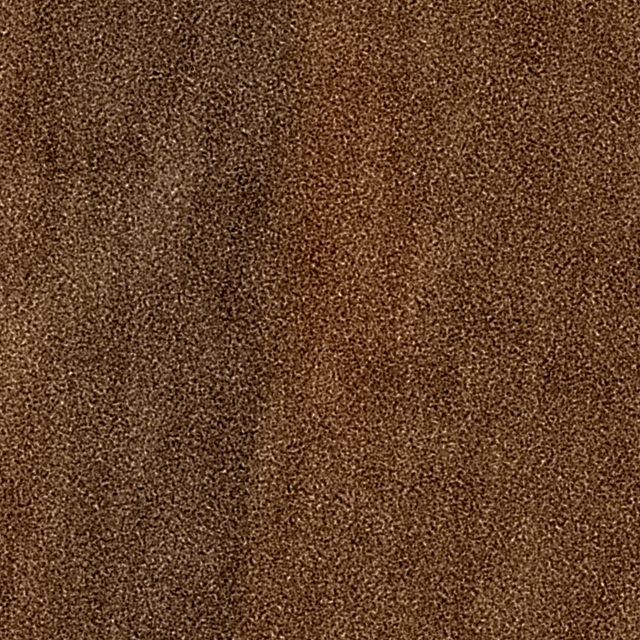
Write a Shadertoy shader that draws this texture.

```glsl
// Grainy brown weathered surface with a dark leaning seam, a pale diagonal band and faint upright streaks.

const vec3 GREY_BROWN  = vec3(0.368, 0.254, 0.157);
const vec3 WARM_BROWN  = vec3(0.398, 0.260, 0.146);
const vec3 RUST_TINT   = vec3(0.022, -0.002, -0.012);
const vec3 PALE_TINT   = vec3(0.060, 0.060, 0.052);
const vec3 SHADE_TINT  = vec3(0.085, 0.068, 0.050);

const float SEAM_FOOT  = 0.350;  // seam position at the bottom edge
const float SEAM_LEAN  = 0.125;
const float SEAM_BEND  = -0.040;
const float SEAM_WIDTH = 0.018;

const vec2 GRAIN_CELLS   = vec2(172.0, 234.0);  // coarse and fine, per canvas height
const vec2 GRAIN_WEIGHTS = vec2(0.43, 0.37);
const float GRAIN_SKEW   = 0.50;                // lengthens the bright tail
const float STREAK_DEPTH = 0.095;
const float MOTTLE_DEPTH = 0.090;
const float PATCH_DEPTH  = 0.025;

// Integer hash giving two values from 0 to 1
vec2 hash2(vec2 cell) {
    uvec2 v = uvec2(ivec2(cell) + 4096);
    v = v * 1664525u + 1013904223u;
    v.x += v.y * 1664525u;
    v.y += v.x * 1664525u;
    v ^= v >> 16u;
    v.x += v.y * 1664525u;
    v.y += v.x * 1664525u;
    v ^= v >> 16u;
    return vec2(v & 65535u) / 65535.0;
}

// Slope of random direction and steepness at a lattice corner
float cornerSlope(vec2 cell, vec2 offset) {
    vec2 random = hash2(cell);
    float angle = 6.28318 * random.x;
    float steepness = 0.4 + 1.2 * random.y;
    return steepness * dot(vec2(cos(angle), sin(angle)), offset);
}

// Gradient noise centred on zero
float gradientNoise(vec2 p) {
    vec2 i = floor(p);
    vec2 f = p - i;
    vec2 w = f * f * f * (f * (f * 6.0 - 15.0) + 10.0);
    vec2 e = vec2(1.0, 0.0);
    float low  = mix(cornerSlope(i, f), cornerSlope(i + e, f - e), w.x);
    float high = mix(cornerSlope(i + e.yx, f - e.yx), cornerSlope(i + 1.0, f - 1.0), w.x);
    return mix(low, high, w.y);
}

float fractalNoise(vec2 p) {
    float sum = 0.0;
    float weight = 0.6;
    for (int octave = 0; octave < 4; octave++) {
        sum += weight * gradientNoise(p);
        p = mat2(1.6, 1.2, -1.2, 1.6) * p + 17.3;
        weight *= 0.55;
    }
    return sum;
}

float bump(float x, float width) {
    return exp(-x * x / (width * width));
}

// Smooth background colour without the grain
vec3 surfaceColor(vec2 p) {
    float wobble = 0.020 * fractalNoise(vec2(p.x * 4.0, p.y * 6.0));
    float fromSeam = p.x - (SEAM_FOOT + SEAM_LEAN * p.y + SEAM_BEND * p.y * p.y) - wobble;

    // Grey left of the seam, warm to its right and at the far left edge
    float grey = 1.0 - smoothstep(-0.05, 0.06, fromSeam);
    grey *= mix(0.3, 1.0, smoothstep(0.0, 0.22, p.x));
    vec3 color = mix(WARM_BROWN, GREY_BROWN, grey);

    // Rusty patch beside the seam
    float rust = bump(p.x - 0.54, 0.13) * bump(p.y - 0.62, 0.34);
    color += RUST_TINT * rust * smoothstep(0.0, 0.08, fromSeam);

    // Dark seam with a softer shadow on its left
    float breakup = 0.8 + 1.1 * fractalNoise(p * vec2(20.0, 7.0));
    float shadow = 0.42 * bump(fromSeam, SEAM_WIDTH);
    shadow += 0.20 * bump(min(fromSeam + 0.03, 0.0), 0.08)
            * (1.0 - smoothstep(-0.04, 0.04, fromSeam));
    color -= SHADE_TINT * shadow * breakup;

    // Pale band rising to the right, ending before the seam
    float acrossBand = (p.y - 0.46 - 0.85 * p.x) * 0.76;
    float band = bump(acrossBand, 0.060) * (1.0 - smoothstep(0.24, 0.37, p.x));
    color += PALE_TINT * band;

    // Upright streaks, mottling and broad patches
    float streaks = fractalNoise(vec2(p.x * 24.0 - p.y * 1.8, p.y * 4.0) + 41.0);
    float mottle = fractalNoise(p * vec2(16.0, 11.0) + 83.0);
    float patches = gradientNoise(p * vec2(5.0, 3.2) + 7.7);
    float tone = STREAK_DEPTH * streaks + MOTTLE_DEPTH * mottle + PATCH_DEPTH * patches;
    return color + tone * vec3(0.95, 0.92, 0.85);
}

// Fine speckle from two layers turned against each other
float grainTone(vec2 p) {
    vec2 turned = mat2(0.8, 0.6, -0.6, 0.8) * p;
    float coarse = gradientNoise(turned * GRAIN_CELLS.x + 5.4);
    float fine = gradientNoise(mat2(0.92, -0.39, 0.39, 0.92) * p * GRAIN_CELLS.y + 61.8);
    float grain = dot(GRAIN_WEIGHTS, vec2(coarse, fine));
    return grain + GRAIN_SKEW * (grain * grain - 0.016);
}

void mainImage(out vec4 fragColor, in vec2 fragCoord) {
    vec2 p = fragCoord / iResolution.y;
    vec3 color = surfaceColor(p) + grainTone(p);
    fragColor = vec4(clamp(color, 0.0, 1.0), 1.0);
}
```
